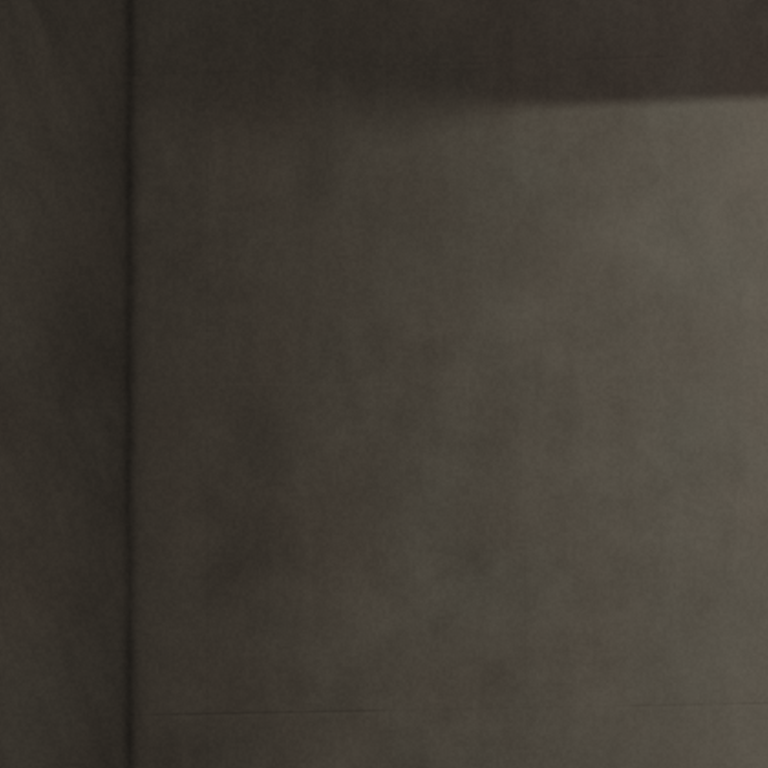
Give the GLSL for this texture, as a WebGL 2 fragment shader.

```glsl
#version 300 es
precision highp float;
// A dim plaster room corner: a narrow side wall, a dark crease and a wide wall
// lit from the right under a soft slanted shadow. Gradients set the light;
// value noise, soft stains and thin seams give the worn surface.
uniform vec2 u_resolution;
out vec4 fragColor;

float hash(vec2 p) {
    vec3 q = fract(vec3(p.xyx) * 0.1031);
    q += dot(q, q.yzx + 33.33);
    return fract((q.x + q.y) * q.z);
}

float noise(vec2 p) {
    vec2 i = floor(p), f = fract(p);
    f = f * f * (3.0 - 2.0 * f);
    return mix(mix(hash(i), hash(i + vec2(1, 0)), f.x),
               mix(hash(i + vec2(0, 1)), hash(i + vec2(1, 1)), f.x), f.y);
}

// Layered noise centred on zero
float fbm(vec2 p) {
    float sum = 0.0, amp = 0.5;
    for (int i = 0; i < 5; i++) {
        sum += amp * (noise(p) - 0.5);
        p = mat2(0.8, 0.6, -0.6, 0.8) * p * 2.03 + 17.3;
        amp *= 0.6;
    }
    return sum;
}

// Soft elliptical stain
float stain(vec2 p, vec2 centre, vec2 size) {
    vec2 d = (p - centre) / size;
    return exp(-dot(d, d));
}

// Thin soft line at signed distance d
float seam(float d) {
    return exp(-pow(d / 0.0018, 2.0));
}

void main() {
    vec2 p = gl_FragCoord.xy / u_resolution;
    const float crease = 0.169;
    float inWall = smoothstep(crease - 0.004, crease + 0.004, p.x);

    // Lit wall, brightest at the upper right
    float lit = mix(0.203, 0.358, clamp((p.x - 0.17) / 0.83, 0.0, 1.0));
    lit += 0.020 * stain(p, vec2(1.0, 0.75), vec2(0.22, 0.28));
    lit -= 0.014 * stain(p, vec2(1.0, 0.0), vec2(0.4, 0.15));

    // Shadow across the top, its edge sharpening to the right
    float edgeY = 0.857 + 0.034 * (p.x - 0.52);
    float blur = mix(0.09, 0.012, smoothstep(0.35, 0.75, p.x));
    float shadow = smoothstep(edgeY - blur, edgeY + blur, p.y);
    float shade = mix(0.184, 0.222, smoothstep(0.35, 0.95, p.x));
    float wall = mix(lit, shade, shadow);

    // Light patches, then dark stains
    wall += 0.024 * stain(p, vec2(0.675, 0.595), vec2(0.055, 0.045));
    wall += 0.016 * stain(p, vec2(0.78, 0.67), vec2(0.07, 0.06));
    wall += 0.016 * stain(p, vec2(0.59, 0.39), vec2(0.035, 0.03));
    wall += 0.016 * stain(p, vec2(0.48, 0.20), vec2(0.10, 0.09));
    wall -= 0.026 * stain(p, vec2(0.41, 0.76), vec2(0.026, 0.055));
    wall -= 0.024 * stain(p, vec2(0.335, 0.435), vec2(0.035, 0.06));
    wall -= 0.026 * stain(p, vec2(0.32, 0.27), vec2(0.06, 0.07));
    wall -= 0.014 * stain(p, vec2(0.56, 0.545), vec2(0.03, 0.02));
    wall -= 0.018 * stain(p, vec2(0.62, 0.29), vec2(0.05, 0.07));
    wall -= 0.022 * stain(p, vec2(0.64, 0.115), vec2(0.04, 0.035));
    wall -= 0.020 * stain(p, vec2(0.25, 0.02), vec2(0.08, 0.04));

    // Cloudy mottling, rough patches and faint vertical wear
    wall += 0.030 * fbm(p * 9.0 + 3.0);
    wall += 0.036 * fbm(p * 26.0 + 11.0) * smoothstep(0.3, 0.7, noise(p * 6.0 + 5.0));
    wall += 0.018 * fbm(p * vec2(50.0, 11.0));

    // Slightly tilted panel joints, worn away in places
    float lowJoint = p.y - 0.069 - 0.019 * (p.x - crease);
    float highJoint = p.y - 0.902 - 0.036 * (p.x - crease);
    float wear = smoothstep(0.15, 0.75, noise(p * 13.0 + 29.0));
    wall -= (0.007 + 0.015 * wear) * seam(lowJoint) + 0.010 * wear * seam(highJoint);
    wall += 0.007 * wear * (seam(lowJoint + 0.004) + 0.5 * seam(highJoint + 0.004));
    wall += 0.007 * wear * seam(p.y - 0.499);
    wall -= 0.006 * wear * (seam(p.x - 0.270) + seam(p.x - 0.684));

    // Side wall with slanted brush streaks
    float side = mix(0.212, 0.190, smoothstep(0.0, crease, p.x));
    side -= 0.018 * stain(p, vec2(0.09, 0.48), vec2(0.06, 0.12));
    side -= 0.014 * stain(p, vec2(0.04, 1.0), vec2(0.12, 0.12));
    side += 0.036 * fbm(vec2(p.x * 36.0 + p.y * 13.0, p.y * 9.0));
    side += 0.022 * fbm(p * 11.0 + 41.0);

    // Crease: a soft uneven dark line inside a wider falloff
    float value = mix(side, wall, inWall);
    float gap = p.x - crease;
    value -= (0.024 + 0.022 * noise(vec2(2.0, p.y * 14.0))) * exp(-pow(gap / 0.0075, 2.0));
    value -= 0.027 * exp(-abs(gap) / (gap < 0.0 ? 0.026 : 0.014));

    // Fine grain
    value += 0.019 * (noise(p * 230.0) - 0.5) + 0.012 * (noise(p * 420.0) - 0.5);

    // Warm grey; shadows redder, dark patches a little greener
    float green = mix(0.905, 0.942, smoothstep(0.18, 0.36, value));
    float drift = 0.040 * fbm(p * 9.0 + 70.0);
    float redder = 0.022 * shadow * smoothstep(0.4, 0.9, p.x) * inWall;
    float blue = mix(0.785, 0.835, smoothstep(0.20, 0.38, value));
    vec3 tint = vec3(1.0, green + drift - redder, blue + drift);
    fragColor = vec4(clamp(value * tint, 0.0, 1.0), 1.0);
}
```
